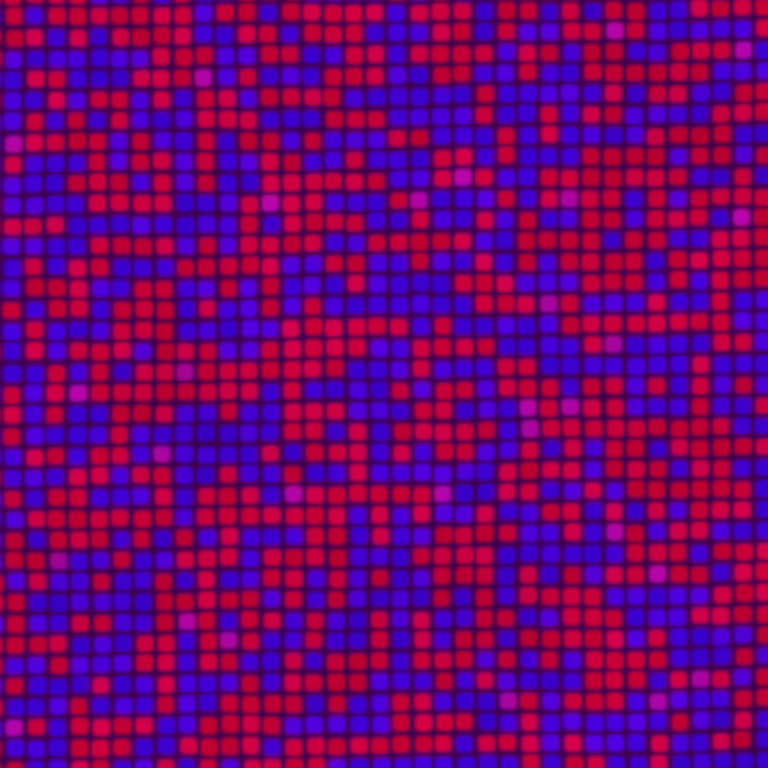
This pattern is drawn by a WebGL 2 fragment shader. Its source:

```glsl
#version 300 es
precision highp float;
// A dense, slightly tilted grid of soft rounded beads, randomly red or blue.
// Each pixel blends the hues of its nearest cells, then fades to a dark gap
// by its superellipse distance to the closest bead.

#define GRID vec2(35.8, 36.7)     // beads across and down
#define PHASE vec2(-0.2, -0.36)   // grid offset, in cells
#define TILT vec2(-0.004, 0.013)  // shear of columns and rows
#define WARP 0.16                 // slow bending of the grid, in cells
#define JITTER 0.11               // bead displacement, in cells
#define BEAD_CORE 0.25            // radius of the fully lit bead
#define BEAD_EDGE 0.62            // radius where the bead has faded out
#define BLUE_SHARE 0.48           // chance of a blue bead
#define MAGENTA_SHARE 0.018       // chance of a magenta bead
#define HUE_SPREAD 6.5            // higher keeps neighbouring hues apart

uniform vec2 u_resolution;
out vec4 fragColor;

const vec3 RED = vec3(0.78, 0.0, 0.20);
const vec3 BLUE = vec3(0.24, 0.0, 0.84);
const vec3 MAGENTA = vec3(0.68, 0.02, 0.64);
const vec3 GAP = vec3(0.25, 0.0, 0.30);

// Integer hash of a cell: three values in 0..1
vec3 hash3(vec2 cell) {
    uvec3 v = uvec3(ivec3(ivec2(cell) + 512, 7));
    v = v * 1664525u + 1013904u;
    v += v.yzx * v.zxy;
    v ^= v >> 16u;
    v += v.yzx * v.zxy;
    return vec3(v >> 8u) / 16777216.0;
}

float cornerGradient(vec2 corner, vec2 offset) {
    float angle = 6.28318 * hash3(corner + 190.0).x;
    return dot(vec2(cos(angle), sin(angle)), offset);
}

// Gradient noise, roughly -0.7..0.7
float gradientNoise(vec2 p) {
    vec2 i = floor(p), f = p - i;
    vec2 s = f * f * f * (f * (f * 6.0 - 15.0) + 10.0);
    vec2 e = vec2(1.0, 0.0);
    float low = mix(cornerGradient(i, f), cornerGradient(i + e, f - e), s.x);
    float high = mix(cornerGradient(i + e.yx, f - e.yx),
                     cornerGradient(i + e.xx, f - e.xx), s.x);
    return mix(low, high, s.y);
}

// Colour of one bead; runs of blue follow a wide, flat noise field
vec3 beadColor(vec2 cell) {
    vec3 h = hash3(cell + 71.0);
    float blueChance = BLUE_SHARE + 0.35 * gradientNoise(cell * vec2(0.19, 0.37) + 0.31);
    vec3 color = h.x < blueChance ? BLUE : RED;
    color = mix(color, MAGENTA, 0.16 * h.z * h.z);
    if (h.y < MAGENTA_SHARE) color = MAGENTA;
    return color * mix(0.93, 1.07, h.z);
}

// Rounded-square distance from a bead centre
float beadDistance(vec2 offset) {
    vec2 a = abs(offset);
    return pow(dot(a * a, a) + 1e-6, 1.0 / 3.0);
}

void main() {
    vec2 uv = gl_FragCoord.xy / u_resolution;

    // Tilted, gently bent grid
    vec2 p = (uv - TILT * uv.yx) * GRID + PHASE;
    p += WARP * vec2(gradientNoise(uv * 4.0 + 3.7), gradientNoise(uv * 4.0 + 11.2));
    vec2 home = floor(p);

    // Gather hue and coverage from the surrounding beads
    vec3 hue = vec3(0.0);
    float weightSum = 0.0, cover = 0.0;
    for (int y = -1; y <= 1; y++) {
        for (int x = -1; x <= 1; x++) {
            vec2 cell = home + vec2(x, y);
            vec2 center = cell + 0.5 + JITTER * (hash3(cell + 33.0).xy - 0.5);
            vec2 offset = p - center;
            float weight = exp(-HUE_SPREAD * dot(offset, offset));
            hue += weight * beadColor(cell);
            weightSum += weight;
            cover = max(cover, 1.0 - smoothstep(BEAD_CORE, BEAD_EDGE, beadDistance(offset)));
        }
    }
    hue /= weightSum;

    // Uneven light over the sheet
    float light = 1.0 + 0.08 * gradientNoise(uv * 5.0 + 21.4);
    fragColor = vec4(mix(GAP, hue, cover) * light, 1.0);
}
```
